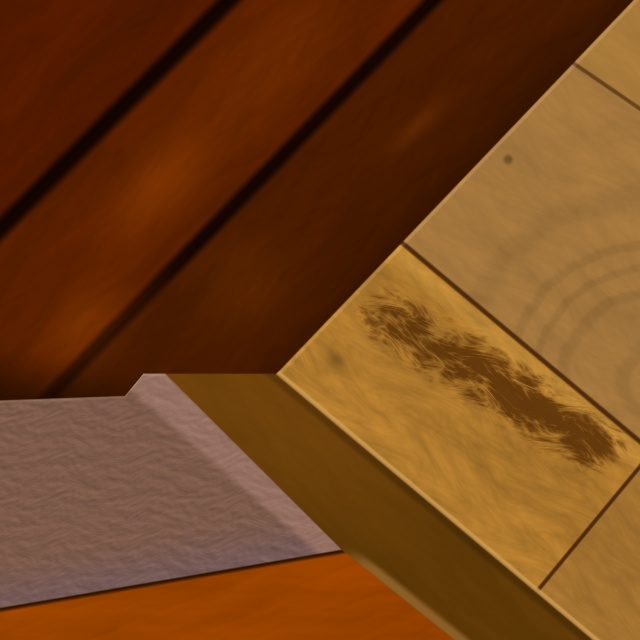
This texture is drawn by a WebGL 1 fragment shader. Its source:

```glsl
precision highp float;
// Timber joinery in close-up: dark grooved wall boards, pale floor planks,
// a skirting strip, a grey stone ledge and an orange board. Half-planes cut
// the pieces; layered sines give the grain and cellular noise the pitting.
uniform vec2 u_resolution;

const float EDGE = 0.0018;

vec2 hash2(vec2 c) {
  return fract(sin(vec2(dot(c, vec2(127.1, 311.7)), dot(c, vec2(269.5, 183.3)))) * 43758.5);
}

// Distance to the nearest scattered cell point.
float cells(vec2 p) {
  vec2 base = floor(p), f = fract(p);
  float nearest = 2.0;
  for (int y = -1; y <= 1; y++) {
    for (int x = -1; x <= 1; x++) {
      vec2 o = vec2(float(x), float(y));
      nearest = min(nearest, length(o + hash2(base + o) - f));
    }
  }
  return nearest;
}

// Irregular blotches from warped cells at three scales, about -1 to 1.
float mottle(vec2 p) {
  float sum = 0.0, amp = 1.1;
  for (int i = 0; i < 3; i++) {
    p += 0.35 * sin(p.yx * 1.7 + float(i) * 2.1);
    sum += amp * (0.48 - cells(p));
    p = p * 2.03 + 7.3;
    amp *= 0.75;
  }
  return sum;
}

// Layered sine grain, long in q.x and fine in q.y, about -1 to 1.
float fibre(vec2 q) {
  float sum = 0.0, amp = 0.4, freq = 23.0;
  for (int i = 0; i < 6; i++) {
    sum += amp * sin(q.y * freq + 2.0 * sin(q.x * freq * 0.19 + sum * 2.5 + float(i) * 1.7));
    freq *= 1.83;
    amp *= 0.76;
  }
  return sum;
}

// Signed distance to the line a-b, positive on its left.
float side(vec2 p, vec2 a, vec2 b) {
  vec2 d = normalize(b - a);
  return d.x * (p.y - a.y) - d.y * (p.x - a.x);
}

vec2 alongAxis(vec2 p, vec2 d) {
  d = normalize(d);
  return vec2(dot(p, d), dot(p, vec2(-d.y, d.x)));
}

float fill(float d) { return smoothstep(-EDGE, EDGE, d); }

float band(float d, float width) { return 1.0 - smoothstep(width * 0.2, width, abs(d)); }

float glow(vec2 p, vec2 centre, vec2 size) {
  vec2 q = alongAxis(p - centre, vec2(1.0)) / size;
  return exp(-dot(q, q));
}

vec3 wallBoards(vec2 p, float floorEdge) {
  vec2 q = alongAxis(p, vec2(1.0, 1.03));
  float grain = fibre(q) + 0.7 * mottle(q * vec2(9.0, 30.0));
  float groove1 = side(p, vec2(0.0, 0.642), vec2(0.358, 1.0));
  float groove2 = side(p, vec2(0.1, 0.405), vec2(0.677, 1.0));
  vec3 col = mix(vec3(0.285, 0.105, 0.0), vec3(0.345, 0.12, 0.0), fill(groove2));
  col = mix(col, vec3(0.315, 0.10, 0.0), fill(groove1));
  float light = 0.6 * glow(p, vec2(0.25, 0.71), vec2(0.10, 0.05))
    + 0.35 * glow(p, vec2(0.43, 0.9), vec2(0.16, 0.06))
    + 0.6 * glow(p, vec2(0.13, 0.49), vec2(0.08, 0.045))
    + 0.4 * glow(p, vec2(0.65, 0.80), vec2(0.06, 0.016))
    + 0.35 * glow(p, vec2(0.38, 0.55), vec2(0.08, 0.07));
  col += light * vec3(0.17, 0.10, 0.01);
  col *= 1.0 + 0.075 * grain;
  col *= 1.0 - 0.25 * exp(-floorEdge * 18.0);
  col *= mix(0.45, 1.0, smoothstep(0.36, 0.48, p.y + 0.25 * p.x));
  float fade = mix(0.6, 0.95, smoothstep(0.5, 0.62, p.y));
  float dark = max(band(groove1, 0.022), fade * band(groove2, 0.018));
  return mix(col, vec3(0.06, 0.01, 0.01), 0.95 * dark);
}

vec3 floorPlanks(vec2 p) {
  vec2 corner = vec2(0.629, 0.62), run = vec2(0.371, -0.31);
  float seam = side(p, corner, corner + run);
  vec2 q = alongAxis(p - corner, run);
  float grain = fibre(q);
  float blotch = mottle(q * vec2(13.0, 34.0));
  // Upper plank with faint curved growth rings.
  float r = length((p - vec2(1.03, 0.40)) * vec2(1.0, 1.08));
  float rings = sin(r * 105.0 + 2.0 * sin(r * 31.0) + 0.6 * grain);
  vec3 upper = vec3(0.63, 0.455, 0.235) * (1.0 + 0.03 * grain + 0.05 * blotch);
  upper *= 1.0 - 0.07 * smoothstep(0.0, 1.0, rings) * smoothstep(0.37, 0.3, r);
  upper *= 1.0 - 0.3 * band(length(p - vec2(0.794, 0.751)), 0.011);
  // Lower plank with a ragged scorched stripe.
  vec3 lower = vec3(0.66, 0.455, 0.17) * (1.0 + 0.06 * grain + 0.11 * blotch);
  lower += vec3(0.06, 0.06, 0.04) * band(seam + 0.018, 0.026);
  float stripe = exp(-pow((q.y + 0.108 - 0.13 * q.x) / 0.05, 2.0));
  stripe *= smoothstep(-0.05, 0.09, q.x) * smoothstep(0.51, 0.43, q.x);
  float streaks = mottle(alongAxis(p, vec2(0.88, -0.47)) * vec2(21.0, 52.0));
  float scorch = smoothstep(0.35, 1.15, stripe + (0.65 * streaks + 0.2 * grain) * sqrt(stripe));
  lower = mix(lower, vec3(0.34, 0.18, 0.025), 0.85 * scorch);
  lower *= 1.0 - 0.22 * glow(p, vec2(0.525, 0.437), vec2(0.016));
  vec3 col = mix(lower, upper, fill(seam));
  // Neighbouring planks and dark joints.
  float topSeam = side(p, vec2(0.898, 0.90), vec2(1.0, 0.83));
  float endSeam = side(p, vec2(0.844, 0.082), vec2(1.0, 0.271));
  col = mix(col, vec3(0.66, 0.48, 0.23) * (1.0 + 0.05 * grain), fill(topSeam));
  col = mix(col, vec3(0.62, 0.43, 0.18) * (1.0 + 0.05 * grain + 0.08 * blotch), fill(-endSeam));
  float joint = max(band(seam, 0.006), max(0.7 * band(topSeam, 0.005), band(endSeam, 0.005)));
  return mix(col, vec3(0.24, 0.12, 0.02), 0.85 * joint);
}

void main() {
  vec2 p = gl_FragCoord.xy / u_resolution;
  vec2 meet = vec2(0.434, 0.418), tip = vec2(0.534, 0.141);
  float floorEdge = side(p, meet, vec2(0.99, 1.0));
  float skirtEdge = side(p, meet, vec2(0.932, 0.0));
  float stoneSide = side(p, vec2(0.26, 0.414), tip);
  float lipSide = side(p, tip, vec2(0.71, 0.0));
  float stoneBase = side(p, vec2(0.0, 0.05), tip);
  float ledge = 0.374 + 0.036 * min(p.x, 0.195) + 0.035 * clamp((p.x - 0.195) / 0.029, 0.0, 1.0);

  // Wall, then floor with a pale arris.
  vec3 col = wallBoards(p, max(floorEdge, 0.0));
  vec3 planks = floorPlanks(p) + 0.07 * band(floorEdge + 0.003, 0.005);
  col = mix(col, planks, fill(-floorEdge));

  // Skirting with its lit upper edge and pale lower lip.
  float grain = fibre(alongAxis(p, vec2(0.77, -0.64)));
  vec3 skirt = mix(vec3(0.36, 0.215, 0.025), vec3(0.44, 0.26, 0.045), smoothstep(0.1, 0.42, p.y));
  skirt *= (1.0 + 0.055 * grain) * (1.0 - 0.2 * band(skirtEdge + 0.008, 0.012));
  skirt = mix(skirt, vec3(0.54, 0.37, 0.15), band(lipSide - 0.006, 0.014) * smoothstep(0.15, 0.11, p.y));
  float lower = min(ledge - p.y, -skirtEdge);
  col = mix(col, skirt, fill(lower));
  float rim = band(skirtEdge, 0.006) * fill(-floorEdge);
  col = mix(col, vec3(0.82, 0.63, 0.34), 0.8 * rim);

  // Rough stone and its bevel.
  vec2 grit = vec2(26.0, 58.0);
  float bumps = mottle(p * grit) - mottle(p * grit + vec2(0.1, 0.35));
  vec3 stone = mix(vec3(0.46, 0.35, 0.34), vec3(0.485, 0.35, 0.285), smoothstep(0.0, 0.08, stoneBase));
  stone *= 1.0 + 0.10 * bumps;
  float bevel = side(p, vec2(0.205, 0.388), vec2(0.49, 0.141));
  stone = mix(stone, vec3(0.58, 0.435, 0.38) * (1.0 + 0.07 * bumps), smoothstep(-0.006, 0.008, bevel));
  stone += 0.06 * band(ledge - p.y, 0.006);
  col = mix(col, stone, fill(min(lower, -stoneSide)));

  // Orange board with the shadow under the stone.
  vec3 board = vec3(0.58, 0.25, 0.0) * (1.0 + 0.08 * fibre(alongAxis(p, vec2(1.0, 0.17))));
  board *= 1.0 - 0.7 * band(stoneBase, 0.009);
  col = mix(col, board, fill(min(-stoneBase, -lipSide)));
  gl_FragColor = vec4(clamp(col, 0.0, 1.0), 1.0);
}
```
